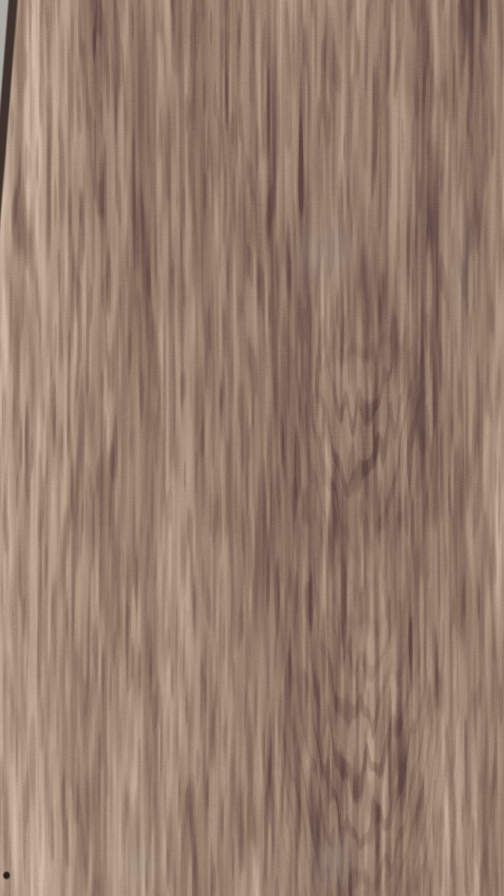
Give the GLSL for this texture, as a Shadertoy shader.

```glsl
// Draws a worn brown oak board with fine vertical grain and cathedral arches.

float hash(vec2 p) {
    return fract(sin(dot(p, vec2(127.1, 311.7))) * 43758.5453);
}

// One vertical fibre, shifted by its own offset so that rows never line up
float fibre(float column, float y) {
    y += 40.0 * hash(vec2(column, 7.3));
    float row = floor(y);
    return mix(hash(vec2(column, row)), hash(vec2(column, row + 1.0)),
               smoothstep(0.0, 1.0, y - row));
}

float grain(vec2 p) {
    float column = floor(p.x);
    return mix(fibre(column, p.y), fibre(column + 1.0, p.y),
               smoothstep(0.0, 1.0, p.x - column));
}

float smudge(vec2 p, vec2 center, vec2 size) {
    vec2 d = (p - center) / size;
    return exp(-dot(d, d));
}

vec3 woodColor(float tone) {
    vec3 dark = vec3(0.40, 0.305, 0.285);
    vec3 middle = vec3(0.58, 0.48, 0.412);
    vec3 light = vec3(0.77, 0.68, 0.60);
    return tone < 0.5 ? mix(dark, middle, tone * 2.0)
                      : mix(middle, light, tone * 2.0 - 1.0);
}

void mainImage(out vec4 fragColor, in vec2 fragCoord) {
    vec2 uv = fragCoord / iResolution.xy;
    vec2 p = vec2(uv.x, uv.y * 16.0 / 9.0);

    // A trace of sideways drift keeps the fibres nearly straight
    vec2 q = p;
    q.x += 0.003 * sin(p.y * 3.1 + p.x * 5.0);

    // Broad bands, long pale fibres and fine short fibres
    float broad = grain(q * vec2(10.0, 0.9) + 3.0);
    float bands = grain(q * vec2(30.0, 1.7) + 523.0);
    float strips = grain(q * vec2(95.0, 1.8) + 61.0);
    float fine = grain(q * vec2(170.0, 9.0) + 157.0);
    float tone = 0.61 + 0.36 * (broad - 0.5) + 0.26 * (bands - 0.5)
               + 0.34 * (strips - 0.5) + 0.38 * (fine - 0.5);

    // Thin crisp pores and fewer, wider dark strokes
    float pores = smoothstep(0.55, 0.80, grain(q * vec2(140.0, 11.0) + 211.0));
    float strokes = smoothstep(0.66, 0.86, grain(q * vec2(75.0, 5.0) + 401.0));
    tone -= 0.17 * pores + 0.28 * strokes * (1.2 - broad);

    // Narrow jagged arches that open upward, right of the middle
    float dx = q.x - 0.72;
    float jag = grain(q * vec2(80.0, 8.0) + 307.0) - 0.5;
    float sway = grain(q * vec2(22.0, 3.0) + 719.0) - 0.5;
    float level = p.y - 22.0 * dx * dx + 0.09 * jag + 0.09 * sway;
    float ring = 0.5 + 0.5 * sin(level * 62.0);
    float arches = smudge(p, vec2(0.72, 0.91), vec2(0.10, 0.17))
                 + 0.9 * smudge(p, vec2(0.72, 0.24), vec2(0.13, 0.24));
    tone += arches * (0.09 - 0.30 * smoothstep(0.55, 0.95, ring));

    // Pale left side, darker heart and right edge
    tone += 0.26 * (1.0 - smoothstep(0.02, 0.24, uv.x));
    tone -= 0.13 * smudge(uv, vec2(0.40, 0.62), vec2(0.20, 0.45));
    tone -= 0.12 * smoothstep(0.84, 1.0, uv.x);
    vec3 color = woodColor(clamp(tone, -0.08, 1.1));

    // Faint speckle of the surface
    color += 0.02 * (hash(floor(p * 288.0)) - 0.5);

    // Cloudy worn patches
    float worn = smudge(uv, vec2(0.65, 0.72), vec2(0.06, 0.035))
               + smudge(uv, vec2(0.28, 0.035), vec2(0.03, 0.018))
               + smudge(uv, vec2(0.66, 0.04), vec2(0.04, 0.025))
               + 0.7 * smudge(uv, vec2(0.91, 0.70), vec2(0.025, 0.11));
    color = mix(color, vec3(0.66, 0.60, 0.56), 0.35 * worn);

    // Dark slanted seam at the upper left, with a pale strip outside it
    float edge = uv.x - 0.14 * (uv.y - 0.75);
    color = mix(color, vec3(0.25, 0.20, 0.18), 1.0 - smoothstep(-0.003, 0.003, edge));
    color = mix(color, vec3(0.68, 0.67, 0.65), 1.0 - smoothstep(-0.021, -0.015, edge));

    // Small chip near the lower left corner
    float chip = length((uv - vec2(0.013, 0.023)) * vec2(1.0, 1.6));
    color = mix(color, vec3(0.16, 0.12, 0.11), 1.0 - smoothstep(0.004, 0.009, chip));

    fragColor = vec4(clamp(color, 0.0, 1.0), 1.0);
}
```
